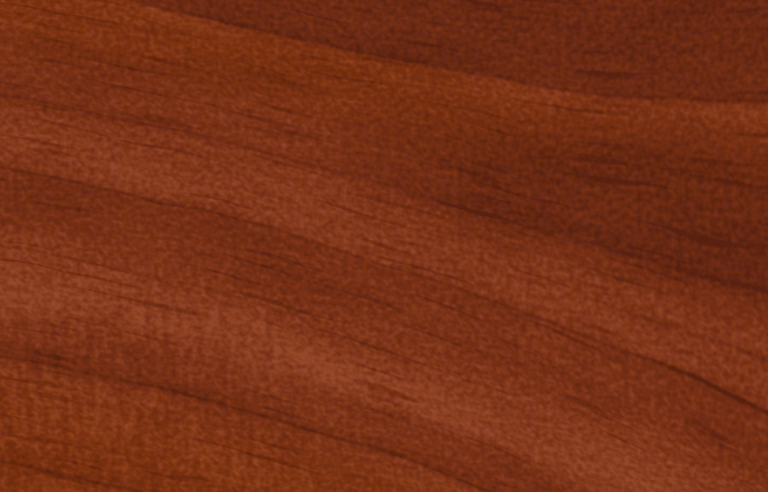
Give the GLSL for this texture, as a Shadertoy shader.

```glsl
// Polished reddish-brown wood with sloping growth rings and fine mottled grain.

const vec3 DARK_WOOD  = vec3(0.345, 0.128, 0.064);
const vec3 MID_WOOD   = vec3(0.475, 0.190, 0.084);
const vec3 LIGHT_WOOD = vec3(0.585, 0.278, 0.160);
const vec3 AMBER_TINT = vec3(0.010, 0.004, -0.020);

const float EXPOSURE      = 0.055;
const float MOTTLE_AMOUNT = 0.32;   // small round flecks
const float FIBRE_AMOUNT  = 0.13;   // short streaks along the grain
const float THREAD_AMOUNT = 0.30;   // sparse thin dark threads
const float CLOUD_AMOUNT  = 0.18;   // broad soft patches
const float FIGURE_AMOUNT = 0.24;   // upright streaks at lower left
const float LINE_WIDTH    = 0.0036;
const float HALO_WIDTH    = 0.013;
const float RIGHT_SHADE   = 0.29;

// Bands across the rings: (ring depth, tone)
const int BANDS = 18;
const vec2 BAND[BANDS] = vec2[BANDS](
    vec2(-0.20, 0.27), vec2(-0.056, 0.26), vec2(-0.044, 0.56), vec2(0.02, 0.50),
    vec2(0.09, 0.50), vec2(0.18, 0.47), vec2(0.21, 0.59), vec2(0.28, 0.68),
    vec2(0.335, 0.66), vec2(0.36, 0.44), vec2(0.43, 0.47), vec2(0.51, 0.66),
    vec2(0.60, 0.80), vec2(0.66, 0.53), vec2(0.715, 0.45), vec2(0.735, 0.56),
    vec2(0.86, 0.52), vec2(0.97, 0.54));

// Dark ring lines: (ring depth, strength, first x, last x)
const int LINES = 7;
const vec4 LINE[LINES] = vec4[LINES](
    vec4(-0.05, 0.33, 0.1, 2.0), vec4(0.192, 0.25, -0.5, 2.0),
    vec4(0.280, 0.28, 1.1, 2.0), vec4(0.342, 0.38, -0.5, 1.9),
    vec4(0.498, 0.18, -0.5, 0.7), vec4(0.722, 0.36, -0.5, 2.0),
    vec4(0.942, 0.30, -0.5, 0.5));

vec2 randomGradient(vec2 cell) {
    vec3 h = fract(cell.xyx * vec3(0.1031, 0.1030, 0.0973));
    h += dot(h, h.yzx + 33.33);
    float angle = 6.2832 * fract((h.x + h.y) * h.z);
    return vec2(cos(angle), sin(angle));
}

// Gradient noise, centred on zero
float noise(vec2 p) {
    vec2 i = floor(p), f = fract(p);
    vec2 u = f * f * f * (f * (f * 6.0 - 15.0) + 10.0);
    vec2 e = vec2(0.0, 1.0);
    float a = dot(randomGradient(i), f);
    float b = dot(randomGradient(i + e.yx), f - e.yx);
    float c = dot(randomGradient(i + e.xy), f - e.xy);
    float d = dot(randomGradient(i + e.yy), f - e.yy);
    return mix(mix(a, b, u.x), mix(c, d, u.x), u.y);
}

// Depth across the growth rings; upper rings level out to the right
float ringDepth(vec2 p) {
    float sloped = p.y - 0.17 * p.x - 0.11 * p.x * p.x;
    float bend = pow(max(p.x, 0.0) / 1.55, 3.0);
    float levelled = (sloped + 0.245 * bend) / (1.0 + 0.6 * bend);
    float wobble = 0.010 * noise(p * vec2(3.0, 4.0) + 7.0)
                 + 0.004 * noise(p * vec2(11.0, 9.0));
    return max(sloped, levelled) + wobble;
}

float bandTone(float ring) {
    float tone = BAND[0].y;
    for (int i = 1; i < BANDS; i++)
        tone = mix(tone, BAND[i].y, smoothstep(BAND[i - 1].x, BAND[i].x, ring));
    return tone;
}

float ringLines(float ring, float x) {
    float total = 0.0;
    for (int i = 0; i < LINES; i++) {
        vec4 line = LINE[i];
        float d = ring - line.x;
        float core = exp(-d * d / (LINE_WIDTH * LINE_WIDTH));
        float halo = exp(-d * d / (HALO_WIDTH * HALO_WIDTH));
        float reach = smoothstep(line.z, line.z + 0.25, x)
                    * (1.0 - smoothstep(line.w - 0.25, line.w, x));
        float uneven = 0.95 + 0.6 * noise(vec2(x * 5.0, line.x * 40.0 + 0.5));
        total += line.y * reach * uneven * (0.75 * core + 0.25 * halo);
    }
    return total;
}

void mainImage(out vec4 fragColor, in vec2 fragCoord) {
    vec2 p = fragCoord / iResolution.y;
    p.y = 1.0 - p.y;
    float ring = ringDepth(p);
    vec2 along = vec2(p.x, mix(p.y, ring, 0.55));

    // Broad bands, shade and ring lines
    float tone = EXPOSURE + bandTone(ring);
    tone -= RIGHT_SHADE * smoothstep(0.35, 1.45, p.x)
          * smoothstep(-0.06, 0.08, ring) * (1.0 - smoothstep(0.16, 0.29, ring));
    tone += CLOUD_AMOUNT * noise(vec2(p.x * 2.5, ring * 9.0) + 3.0);
    tone += 0.6 * CLOUD_AMOUNT * noise(vec2(p.x * 5.0, ring * 32.0) + 19.0);
    tone -= ringLines(ring, p.x);

    // Fine grain
    float mottle = noise(along * vec2(72.0, 88.0))
                 + 0.7 * noise(along * vec2(115.0, 135.0) + 41.0);
    float fibre = noise(along * vec2(14.0, 105.0) + 11.0);
    float thread = smoothstep(0.22, 0.55, noise(vec2(p.x * 4.5, ring * 75.0) + 31.0));
    float figureMask = (1.0 - smoothstep(0.3, 0.95, p.x)) * smoothstep(0.4, 0.7, p.y);
    float figure = noise(p * vec2(58.0, 13.0) + 5.0);
    tone += MOTTLE_AMOUNT * mottle + FIBRE_AMOUNT * fibre
          - THREAD_AMOUNT * thread + FIGURE_AMOUNT * figureMask * figure;

    // Colour ramp, with amber in the upper band and lower left
    tone = clamp(tone, 0.0, 1.0);
    vec3 color = mix(DARK_WOOD, MID_WOOD, min(tone / 0.55, 1.0));
    color = mix(color, LIGHT_WOOD, max(tone - 0.55, 0.0) / 0.45);
    float amber = smoothstep(-0.06, -0.03, ring) * (1.0 - smoothstep(0.0, 0.16, ring))
                * (1.0 - 0.6 * smoothstep(0.6, 1.4, p.x)) + smoothstep(0.68, 0.85, ring);
    color += AMBER_TINT * amber;
    color.b += 0.025 * noise(along * vec2(45.0, 55.0) + 23.0);
    fragColor = vec4(color, 1.0);
}
```
